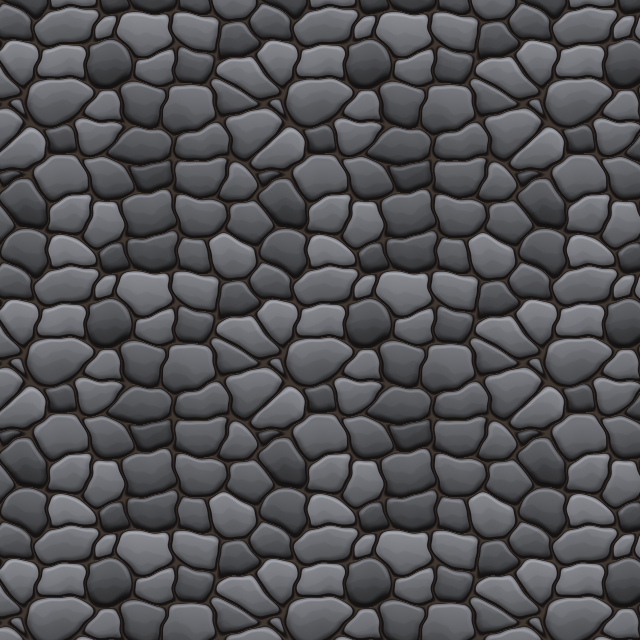
Write a WebGL 1 fragment shader that draws this texture.

```glsl
precision highp float;
// Draws a repeating wall of rounded grey cobbles set in dark brown mortar.
uniform vec2 u_resolution;

const float TAU = 6.2831853;
const float TILE = 0.405;             // repeat length in canvas heights
const vec2 CELLS = vec2(6.0, 7.0);    // stones per repeat

vec3 hash3(vec2 id) {
  id = floor(mod(id + 0.5, CELLS));   // wrap so the tile repeats
  vec3 s = vec3(dot(id, vec2(127.1, 311.7)),
                dot(id, vec2(269.5, 183.3)),
                dot(id, vec2(419.2, 371.9)));
  return fract(sin(s + 2.7) * 4375.85);
}

// Stone centre in xy, size weight in z; some stones are small pebbles.
vec3 stoneSite(vec2 id) {
  vec3 h = hash3(id);
  float weight = h.z < 0.2 ? -0.2 : 0.08 + 0.3 * h.z;
  return vec3(id + 0.5 + 0.66 * (h.xy - 0.5), weight);
}

float power(vec2 p, vec3 site) {
  vec2 v = p - site.xy;
  return dot(v, v) - site.z;
}

void main() {
  vec2 tile = gl_FragCoord.xy / u_resolution.y / TILE;
  vec2 p = tile * CELLS;
  p += 0.045 * sin(TAU * (tile.yx * vec2(6.0, 5.0) + vec2(0.1, 0.4)));
  p += 0.016 * sin(TAU * (tile.yx * vec2(13.0, 11.0) + tile * 4.0));
  float pixel = CELLS.y / (TILE * u_resolution.y);

  // Find the stone that owns this point.
  vec2 stoneId = vec2(0.0);
  float nearest = 100.0;
  for (int y = -2; y <= 2; y++) {
    for (int x = -2; x <= 2; x++) {
      vec2 id = floor(p) + vec2(float(x), float(y));
      float reach = power(p, stoneSite(id));
      if (reach < nearest) {
        nearest = reach;
        stoneId = id;
      }
    }
  }

  // Blend distances to all its sides, which rounds the corners.
  vec3 site = stoneSite(stoneId);
  float total = 0.0;
  vec2 outward = vec2(0.0);
  for (int y = -2; y <= 2; y++) {
    for (int x = -2; x <= 2; x++) {
      if (x == 0 && y == 0) continue;
      vec3 other = stoneSite(stoneId + vec2(float(x), float(y)));
      vec2 across = other.xy - site.xy;
      float span = max(length(across), 0.01);
      float side = (power(p, other) - nearest) / (2.0 * span);
      float share = exp(-side / 0.06);
      total += share;
      outward += share * across / span;
    }
  }
  float depth = -0.06 * log(max(total, 1e-9));
  float facing = outward.y / max(total, 1e-9);   // +1 top rim, -1 bottom rim

  // Stone body: own tone, vertical shading and painted facets.
  vec3 h = hash3(stoneId + vec2(3.0, 2.0));
  vec2 v = p - site.xy;
  float tone = mix(0.29, 0.435, smoothstep(0.1, 0.75, h.x));
  tone += 0.13 * clamp(v.y, -0.6, 0.6);
  float wave = v.y + (h.y - 0.5) * 0.5 * v.x
             + 0.06 * sin(v.x * 7.0 + h.z * TAU)
             + 0.025 * sin(v.x * 17.0 + h.y * TAU);
  float soft = 0.02 + 0.5 * pixel;
  tone += 0.025 * smoothstep(-soft, soft, wave - 0.16 + 0.12 * h.z);
  tone -= 0.025 * smoothstep(-soft, soft, -wave - 0.14 - 0.1 * h.y);

  // Bright upper rim and shaded lower rim.
  float rim = smoothstep(0.05, 0.085, depth) * (1.0 - smoothstep(0.09, 0.15, depth));
  tone += 0.11 * rim * smoothstep(0.1, 0.8, facing);
  float shade = 1.0 - smoothstep(0.05, 0.2, depth);
  tone -= 0.13 * shade * smoothstep(0.3, -0.7, facing);
  vec3 stone = tone * vec3(0.99, 1.0, 1.045);

  // Mortar, darkest against the stones and under them.
  vec3 mortar = mix(vec3(0.25, 0.215, 0.19), vec3(0.085, 0.07, 0.07),
                    smoothstep(-0.035, 0.035, depth - 0.02 * facing));
  float edge = 0.045 - 0.014 * facing;
  float cover = smoothstep(edge - 0.6 * pixel, edge + 0.6 * pixel, depth);
  gl_FragColor = vec4(mix(mortar, stone, cover), 1.0);
}
```
